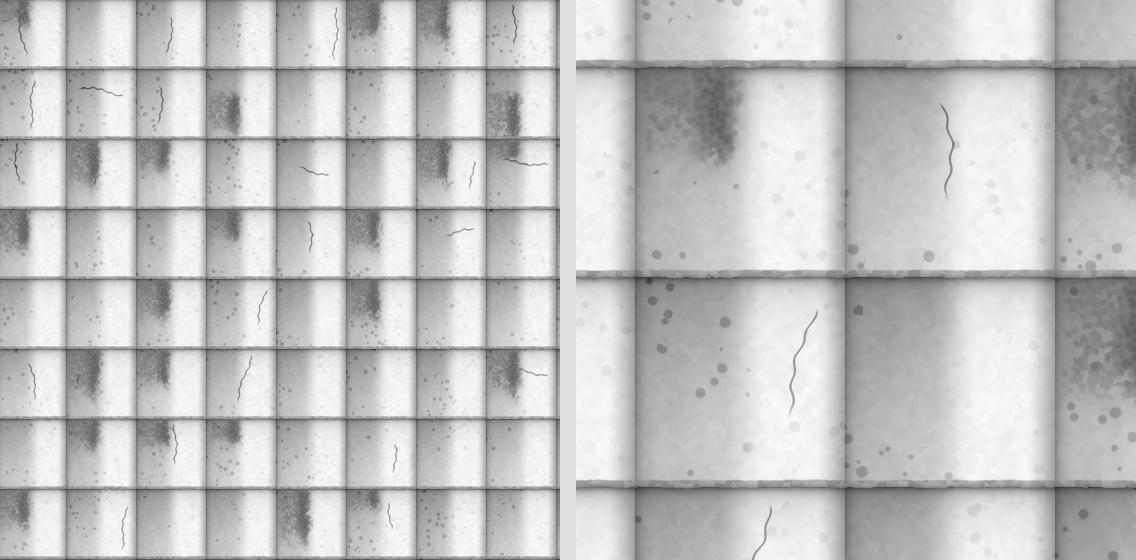
Left: the whole. Right: its middle third, enlarged.
Give the GLSL for this texture, as a WebGL 1 fragment shader.

```glsl
precision highp float;
uniform vec2 u_resolution;

const float TILES = 8.0;
const float TAU = 6.2831853;
const float TROUGH_TOP = 0.65;
const float TROUGH_BOTTOM = 0.77;
const float CREST = 0.955;
const float LIP = 0.6;
const float GRIME = 0.36;

float hash(vec2 p, float seed) {
  return fract(sin(dot(p, vec2(127.1, 311.7)) + seed * 74.7) * 43758.545);
}

// Wrapping cellular noise: distance to the nearest point, and its random value
vec2 cellular(vec2 uv, float period) {
  vec2 p = uv * period;
  vec2 base = floor(p);
  vec2 best = vec2(8.0, 0.0);
  for (int j = -1; j <= 1; j++) {
    for (int i = -1; i <= 1; i++) {
      vec2 cell = base + vec2(float(i), float(j));
      vec2 id = mod(cell, period);
      vec2 point = cell + vec2(hash(id, 1.0), hash(id, 2.0));
      float d = distance(p, point);
      if (d < best.x) best = vec2(d, hash(id, 3.0));
    }
  }
  return best;
}

// Layered sines with whole frequencies, about -1 to 1
float waves(vec2 uv) {
  vec2 a = uv * TAU;
  float s = sin(a.x * 23.0 + 2.0 * sin(a.y * 11.0 + a.x * 5.0));
  s += 0.6 * sin(a.x * 61.0 - a.y * 17.0 + 2.0 * sin(a.y * 29.0));
  s += 0.4 * sin(a.y * 83.0 + a.x * 97.0 + 3.0 * sin(a.x * 41.0));
  return s * 0.5;
}

// Curved clay profile: grey trough, bright crest, dark joint at the sides
float profile(vec2 t, float tone, float shift) {
  float trough = mix(TROUGH_BOTTOM, TROUGH_TOP, smoothstep(0.1, 0.95, t.y));
  trough += 0.05 * smoothstep(0.15, 0.45, t.x) + tone;
  float shade = mix(trough, CREST, smoothstep(0.38, 0.62, t.x + shift));
  shade *= 1.0 - 0.24 * smoothstep(0.86, 1.0, t.x);
  return shade * (1.0 - 0.18 * exp(-t.x * 20.0));
}

// Shadow cast by the row above
float overlapShadow(float depth) {
  return 1.0 - 0.17 * exp(-depth * 8.0) - 0.38 * exp(-depth * 50.0);
}

// Grime hanging from the upper edge, densest beside the crest
float grimeCover(vec2 t, vec2 id, float wobble) {
  float present = step(hash(id, 11.0), 0.28);
  float reach = mix(0.3, 1.1, hash(id, 12.0));
  float start = step(0.8, hash(id, 13.0)) * 0.35;
  float depth = 1.0 - t.y + 0.05 * wobble;
  float fall = 1.0 - smoothstep(reach * 0.45, reach, depth - start);
  fall *= smoothstep(start - 0.12, start + 0.08, depth);
  float x = t.x + 0.025 * wobble;
  float side = smoothstep(-0.03, 0.08, x) * (1.0 - smoothstep(0.42, 0.56, x));
  float core = exp(-pow((x - 0.39) / 0.09, 2.0));
  return present * fall * side * mix(0.55, 1.0, core);
}

// Thin wandering crack; some run across instead of down
float crack(vec2 t, vec2 id, float px) {
  float present = step(hash(id, 21.0), 0.4);
  vec2 p = hash(id, 22.0) > 0.8 ? t.yx : t;
  float from = mix(0.2, 0.85, hash(id, 23.0));
  float to = clamp(from + mix(-0.35, 0.35, hash(id, 24.0)), 0.12, 0.88);
  float low = mix(0.08, 0.45, hash(id, 25.0));
  float high = mix(0.65, 0.97, hash(id, 26.0));
  float phase = hash(id, 27.0) * TAU;
  float x = mix(from, to, p.y);
  x += 0.022 * sin(p.y * 11.0 + phase) + 0.008 * sin(p.y * 47.0 + phase * 3.0);
  float span = smoothstep(low, low + 0.1, p.y) * (1.0 - smoothstep(high - 0.04, high, p.y));
  return present * span * (1.0 - smoothstep(0.002, 0.004 + px, abs(p.x - x)));
}

// Small round pits gathered in loose clusters
float pits(vec2 uv, float px) {
  vec2 pit = cellular(uv, TILES * 11.0);
  float cluster = step(0.62, cellular(uv, TILES * 3.0).y);
  float radius = 0.12 + 0.22 * fract(pit.y * 37.0);
  float dotMask = 1.0 - smoothstep(radius - 0.1, radius + px * 6.0, pit.x);
  return dotMask * step(mix(0.95, 0.6, cluster), pit.y);
}

void main() {
  vec2 uv = gl_FragCoord.xy / u_resolution;
  float px = TILES / u_resolution.y;
  float wobble = waves(uv);
  vec2 grain = cellular(uv, TILES * 28.0);
  vec2 clump = cellular(uv, TILES * 12.0);

  // Tile grid, with a slightly worn horizontal edge
  vec2 q = uv * TILES + vec2(0.05, -0.012 + 0.003 * wobble);
  vec2 id = mod(floor(q), TILES);
  vec2 t = fract(q);

  // Clay body
  float tone = 0.06 * (hash(id, 5.0) - 0.5);
  float shift = 0.06 * (hash(id, 6.0) - 0.5);
  float shade = profile(t, tone, shift) * overlapShadow(1.0 - t.y);
  shade += 0.012 * wobble + 0.03 * (grain.y - 0.5);

  // Wear
  shade -= 0.14 * pits(uv, px) * mix(1.0, 0.35, smoothstep(0.45, 0.65, t.x));
  shade -= 0.33 * crack(t, id, px);
  float cover = grimeCover(t, id, wobble);
  float speckle = 0.65 * grain.y + 0.35 * clump.y;
  float fleck = smoothstep(0.75 - cover, 1.1 - cover, speckle);
  shade = mix(shade, GRIME + 0.12 * grain.x, cover * mix(0.35, 1.0, fleck));

  // Rough lower lip and dark joint lines
  float lip = 1.0 - smoothstep(0.03, 0.035 + px, t.y);
  shade = mix(shade, LIP + 0.16 * (grain.y - 0.5), 0.8 * lip);
  float joint = min(t.x, 1.0 - t.x);
  shade *= 1.0 - 0.16 * exp(-joint * 45.0);
  shade *= 1.0 - 0.25 * exp(-t.y * 90.0);

  gl_FragColor = vec4(vec3(clamp(shade, 0.0, 1.0)), 1.0);
}
```
